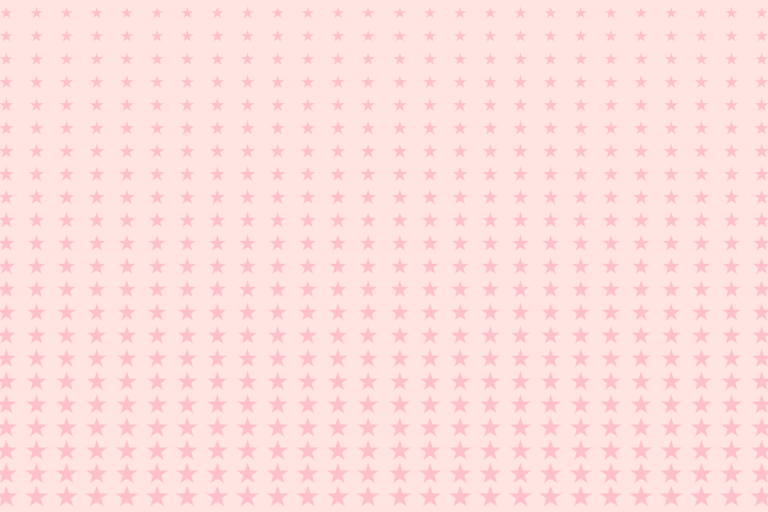
Write a Shadertoy shader that draws this pattern.

```glsl
// Grid of pink five-pointed stars that grow row by row toward the bottom

// Lengths are fractions of the canvas width
#define COL_STEP 0.03926
#define COL_START 0.02064
#define ROW_STEP 0.0300
#define ROW_START 0.0172
#define LAST_ROW 21.0
#define R_TOP 0.0077
#define R_BOTTOM 0.0147
#define INNER_RATIO 0.41
#define BACKGROUND vec3(1.0, 0.894, 0.882)
#define STAR_PINK vec3(1.0, 0.753, 0.796)

const float PI = 3.14159265;

// Signed distance to the edges of a star with one tip along +y
float starDistance(vec2 p, float radius) {
    // Fold the plane into one half-point of the star
    float sector = 2.0 * PI / 5.0;
    float angle = abs(mod(atan(p.x, p.y) + 0.5 * sector, sector) - 0.5 * sector);
    vec2 q = length(p) * vec2(cos(angle), sin(angle));

    vec2 tip = vec2(radius, 0.0);
    vec2 notch = radius * INNER_RATIO * vec2(cos(0.5 * sector), sin(0.5 * sector));
    vec2 edge = notch - tip;
    return dot(q - tip, normalize(vec2(edge.y, -edge.x)));
}

void mainImage(out vec4 fragColor, in vec2 fragCoord) {
    float pixel = 1.0 / iResolution.x;

    // Columns mirror about the vertical centre line; rows count from the top
    float x = abs(fragCoord.x * pixel - 0.5) - COL_START;
    float y = (iResolution.y - fragCoord.y) * pixel - ROW_START;
    float col = max(round(x / COL_STEP), 0.0);
    float row = clamp(round(y / ROW_STEP), 0.0, LAST_ROW);

    // Star of the nearest cell
    vec2 local = vec2(x - col * COL_STEP, row * ROW_STEP - y);
    float radius = mix(R_TOP, R_BOTTOM, row / LAST_ROW);
    float d = starDistance(local, radius);
    float coverage = smoothstep(0.75 * pixel, -0.75 * pixel, d);

    fragColor = vec4(mix(BACKGROUND, STAR_PINK, coverage), 1.0);
}
```
